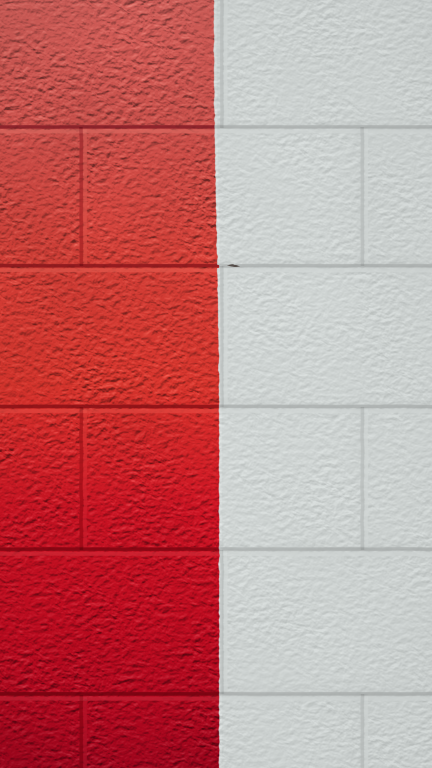
This texture is drawn by a Shadertoy shader. Its source:

```glsl
const float ASPECT = 0.5625;         // width of the wall, height is 1
const float COURSE = 0.1845;         // block height
const float COURSE_ORIGIN = 0.530;   // reference joint, measured from the top
const float BLOCK = 0.366;           // block length
const float FIRST_JOINT = 0.1068;
const float GROOVE = 0.0023;         // half width of the mortar shadow
const vec2 GRAIN = vec2(105.0, 150.0);
const vec2 LIGHT_STEP = vec2(-0.0006, 0.0021);
const vec3 WHITE_PAINT = vec3(0.80, 0.82, 0.815);
const vec3 CRACK = vec3(0.24, 0.20, 0.18);
const vec3 RED_RAMP[7] = vec3[7](
    vec3(0.80, 0.36, 0.34), vec3(0.79, 0.31, 0.29), vec3(0.81, 0.24, 0.21),
    vec3(0.82, 0.20, 0.17), vec3(0.77, 0.07, 0.13), vec3(0.73, 0.04, 0.12),
    vec3(0.62, 0.02, 0.11));

vec2 hash2(vec2 p) {
    vec3 q = fract(p.xyx * vec3(0.1031, 0.1030, 0.0973));
    q += dot(q, q.yzx + 33.33);
    return fract((q.xx + q.yz) * q.zy) * 2.0 - 1.0;
}

float gradientNoise(vec2 p) {
    vec2 i = floor(p), f = p - i;
    vec2 u = f * f * (3.0 - 2.0 * f);
    vec2 e = vec2(0.0, 1.0);
    float a = dot(hash2(i), f);
    float b = dot(hash2(i + e.yx), f - e.yx);
    float c = dot(hash2(i + e.xy), f - e.xy);
    float d = dot(hash2(i + e.yy), f - e.yy);
    return mix(mix(a, b, u.x), mix(c, d, u.x), u.y);
}

float plaster(vec2 p) {
    vec2 q = p * GRAIN;
    q += 0.5 * gradientNoise(q * 0.4 + 9.0);
    float height = 0.0, amplitude = 0.8;
    for (int i = 0; i < 3; i++) {
        height += amplitude * gradientNoise(q + 40.0);
        q = mat2(1.6, 0.7, -0.7, 1.6) * q;
        amplitude *= 0.5;
    }
    return height;
}

// Soft band around zero, widened to at least a pixel.
float band(float d, float halfWidth, float px) {
    return 1.0 - smoothstep(halfWidth - px, halfWidth + px, abs(d));
}

vec3 redPaint(float fromTop) {
    float s = clamp(fromTop, 0.0, 0.999) * 6.0;
    int i = int(s);
    return mix(RED_RAMP[i], RED_RAMP[i + 1], fract(s));
}

void mainImage(out vec4 fragColor, in vec2 fragCoord) {
    vec2 p = fragCoord / iResolution.xy * vec2(ASPECT, 1.0);
    float px = 0.8 / iResolution.y;
    float fromTop = 1.0 - p.y;

    // Courses grow slightly toward the bottom
    float u = (fromTop - COURSE_ORIGIN) / COURSE;
    float course = u - 0.007 * u * u;
    course += 0.004 * gradientNoise(vec2(p.x * 22.0, floor(course + 0.5) * 7.0));
    float row = floor(course);
    float belowJoint = (course - floor(course + 0.5)) * COURSE;

    // Running bond: alternate courses shift by half a block
    float shift = FIRST_JOINT + 0.5 * BLOCK * mod(row, 2.0);
    float alongBlock = (p.x - shift) / BLOCK;
    float besideJoint = (alongBlock - floor(alongBlock + 0.5)) * BLOCK;
    besideJoint += 0.0012 * gradientNoise(vec2(p.y * 45.0, row));

    // Paint boundary
    float edge = 0.2785 + 0.0067 * smoothstep(0.05, 0.55, fromTop);
    edge += 0.0016 * gradientNoise(vec2(p.y * 70.0, 3.0));
    edge += 0.0012 * gradientNoise(vec2(p.y * 190.0, 8.0));
    edge += 0.003 * band(belowJoint, 0.002, px) * step(-1.5, course) * step(course, -0.5);
    float white = smoothstep(-px, px, p.x - edge);

    // Groove shadows and the lit lips beside them
    float shadowH = band(belowJoint + 0.0008, GROOVE, px);
    float lipH = band(belowJoint - 0.0052, 0.0026, px);
    float shadowV = band(besideJoint + 0.001, GROOVE, px);
    float lipV = band(besideJoint - 0.004, 0.0024, px);
    float softH = exp(-abs(belowJoint) / 0.006);
    float softV = exp(-abs(besideJoint) / 0.006);
    float flatness = 1.0 - 0.75 * max(max(shadowH, lipH), max(shadowV, lipV));

    // Relief lit from above, with uneven roughness
    float relief = (plaster(p) - plaster(p + LIGHT_STEP)) * flatness;
    relief *= 1.0 + 0.8 * gradientNoise(p * 13.0);
    float pits = min(relief, 0.0), shine = max(relief - 0.05, 0.0);
    float mottling = gradientNoise(p * 9.0 + 4.0);

    // Red side
    vec3 red = redPaint(fromTop) * (1.0 + 0.05 * mottling);
    red *= 1.0 + 0.9 * max(pits, -0.5);
    red += vec3(0.20, 0.26, 0.23) * min(shine, 0.6);
    red = mix(red, red * vec3(0.68, 0.40, 0.55), 0.9 * shadowH);
    red = mix(red, red * vec3(0.80, 0.55, 0.65), 0.75 * shadowV);
    red += vec3(0.05, 0.07, 0.06) * (lipH + 0.5 * lipV) * (1.0 - shadowH);

    // White side
    vec3 pale = WHITE_PAINT * (1.0 + 0.012 * mottling);
    pale += 0.13 * clamp(relief, -0.5, 0.35);
    pale *= 1.0 - 0.11 * shadowH - 0.06 * shadowV - 0.04 * softH - 0.025 * softV;
    pale += 0.018 * (lipH + lipV) * (1.0 - shadowH);
    pale += 0.025 * band(p.x - edge - 0.002, 0.0015, px);

    vec3 color = mix(red, pale, white);

    // Chipped mortar next to the paint boundary
    vec2 chip = p - vec2(0.304, 0.654);
    chip.y += 0.12 * chip.x + 0.001 * gradientNoise(p * 160.0);
    float chipShape = length(chip / vec2(0.0075, 0.0014));
    color = mix(color, CRACK, 0.8 * (1.0 - smoothstep(0.6, 1.3, chipShape)));

    // Gentle falloff toward the corners
    vec2 c = p / vec2(ASPECT, 1.0) - 0.5;
    color *= 1.015 - 0.09 * dot(c, c);
    fragColor = vec4(clamp(color, 0.0, 1.0), 1.0);
}
```
